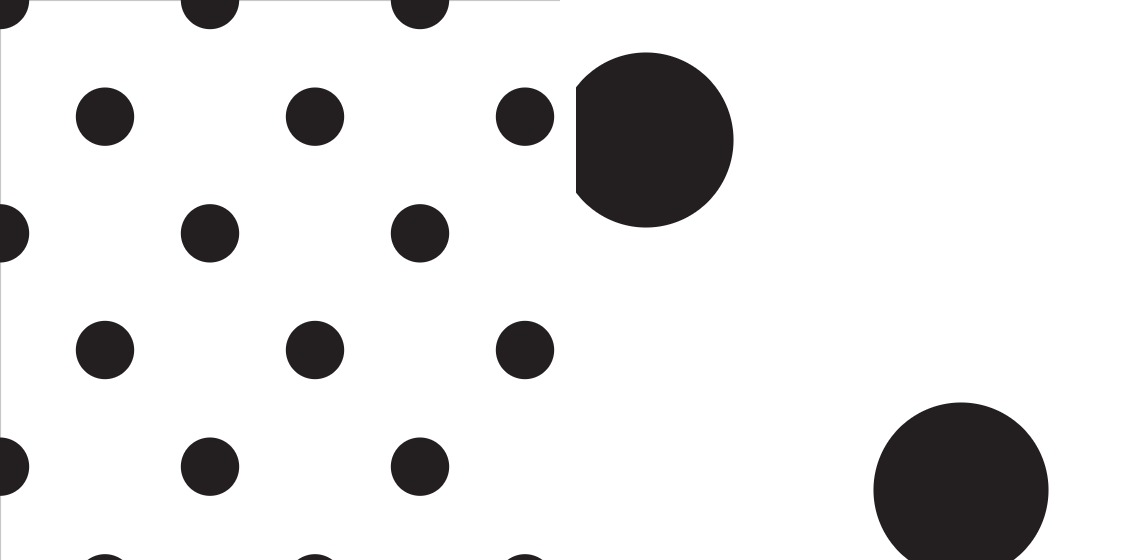
Left, the full canvas; right, a detail of the centre.
Give the GLSL for this pattern, as a WebGL 1 fragment shader.

```glsl
precision highp float;
// Staggered black polka dots on white, with a hairline along the left and top edges.

uniform vec2 u_resolution;

const vec2 PERIOD = vec2(0.375, 0.41667);  // spacing of each of the two dot grids
const float DOT_RADIUS = 0.0521;
const float HAIRLINE_WIDTH = 0.00195;
const vec3 PAPER = vec3(1.0);
const vec3 INK = vec3(0.137, 0.122, 0.125);
const vec3 HAIRLINE = vec3(0.78);

// Distance to the nearest point of a grid with a point at the origin.
float gridDistance(vec2 p) {
  return length((fract(p / PERIOD + 0.5) - 0.5) * PERIOD);
}

// Antialiased coverage of a shape from its signed distance.
float coverage(float signedDistance, float pixel) {
  return clamp(0.5 - signedDistance / pixel, 0.0, 1.0);
}

void main() {
  float pixel = 1.0 / u_resolution.y;

  // Canvas units, measured right and down from the top left corner.
  vec2 p = vec2(gl_FragCoord.x, u_resolution.y - gl_FragCoord.y) * pixel;

  // Two grids, offset by half a period, form the staggered layout.
  float dots = min(gridDistance(p), gridDistance(p - 0.5 * PERIOD)) - DOT_RADIUS;
  float edge = min(p.x, p.y) - HAIRLINE_WIDTH;

  vec3 color = mix(PAPER, HAIRLINE, coverage(edge, pixel));
  color = mix(color, INK, coverage(dots, pixel));
  gl_FragColor = vec4(color, 1.0);
}
```
